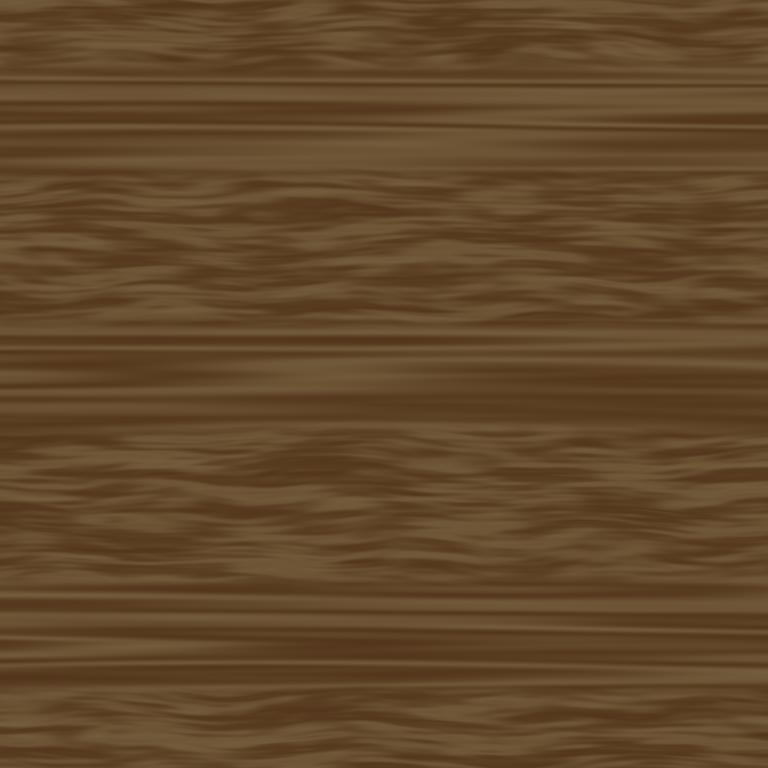
Reproduce this texture procedurally as a WebGL 1 fragment shader.

```glsl
precision highp float;
// Brown wood veneer: calm ring lines alternating with bands of wavy streaked grain.

#define BAND_COUNT 3.0
#define BAND_OFFSET 0.525
#define RING_SCALE vec2(0.6, 20.0)
#define RING_DEPTH 15.0
#define GRAIN_SCALE vec2(4.5, 44.0)
#define GRAIN_DEPTH 3.0
#define GRAIN_WARP 0.018
#define CONTRAST 0.33
#define MID_TONE 0.455
#define DARK_WOOD vec3(0.322, 0.207, 0.102)
#define LIGHT_WOOD vec3(0.463, 0.378, 0.248)

uniform vec2 u_resolution;

const float TAU = 6.28318;

float hash(vec2 p) {
  vec3 q = fract(vec3(p.xyx) * 0.1031);
  q += dot(q, q.yzx + 33.33);
  return fract((q.x + q.y) * q.z);
}

// Contribution of one lattice corner with a random unit gradient.
float corner(vec2 cell, vec2 offset) {
  float angle = TAU * hash(cell);
  return dot(vec2(cos(angle), sin(angle)), offset);
}

float gradientNoise(vec2 p) {
  vec2 i = floor(p);
  vec2 f = p - i;
  vec2 u = f * f * f * (f * (f * 6.0 - 15.0) + 10.0);
  vec2 e = vec2(1.0, 0.0);
  float low = mix(corner(i, f), corner(i + e.xy, f - e.xy), u.x);
  float high = mix(corner(i + e.yx, f - e.yx), corner(i + e.xx, f - e.xx), u.x);
  return mix(low, high, u.y);
}

// Long nearly level lines: contours of a strongly stretched height field.
float ringTone(vec2 p) {
  float height = gradientNoise(p * RING_SCALE + 11.3);
  height += 0.4 * gradientNoise(p * RING_SCALE * vec2(1.2, 2.3) + 47.7);
  return sin(RING_DEPTH * height + 90.0 * p.y);
}

// Short slanted streaks: stretched octaves bent by a slow warp.
float grainTone(vec2 p) {
  p.y += GRAIN_WARP * gradientNoise(p * vec2(5.0, 11.0) + 5.1);
  float sum = 0.0;
  float weight = 1.0;
  vec2 scale = GRAIN_SCALE;
  for (int octave = 0; octave < 3; octave++) {
    sum += weight * gradientNoise(p * scale + 23.7 * float(octave + 1));
    scale *= vec2(1.9, 1.9);
    weight *= 0.8;
  }
  return sin(GRAIN_DEPTH * sum);
}

void main() {
  vec2 p = gl_FragCoord.xy / u_resolution;

  // Calm bands repeat up the board with slightly uneven borders.
  float border = 0.25 * gradientNoise(p * vec2(1.0, 14.0) + 71.9);
  float band = cos(TAU * (BAND_COUNT * p.y - BAND_OFFSET)) + border;
  float calm = smoothstep(-0.05, 0.45, band);

  float tone = mix(grainTone(p), ringTone(p), calm);
  float fibres = gradientNoise(p * vec2(4.0, 120.0) + 90.5);
  float shade = MID_TONE + CONTRAST * tone + 0.24 * fibres;

  gl_FragColor = vec4(mix(DARK_WOOD, LIGHT_WOOD, clamp(shade, 0.0, 1.0)), 1.0);
}
```
